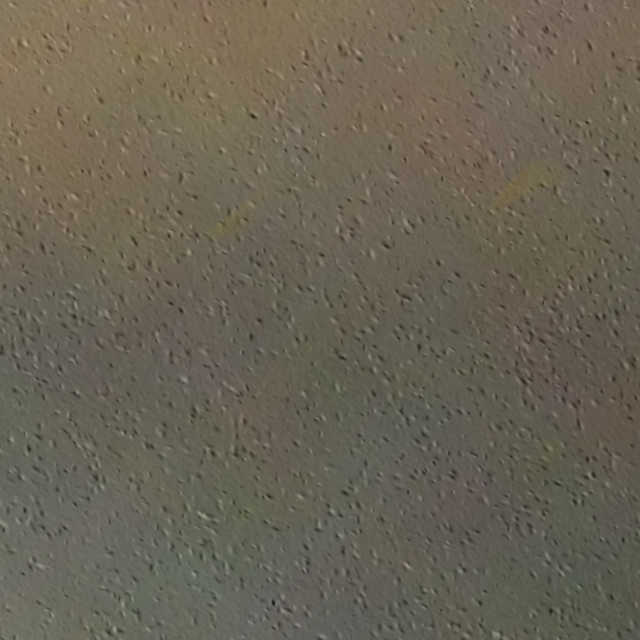
Reproduce this texture procedurally as a Shadertoy shader.

```glsl
const vec3 TOP_LEFT = vec3(0.535, 0.468, 0.362);
const vec3 TOP_RIGHT = vec3(0.452, 0.404, 0.345);
const vec3 MID_LEFT = vec3(0.392, 0.380, 0.335);
const vec3 MID_RIGHT = vec3(0.368, 0.346, 0.298);
const vec3 LOW_LEFT = vec3(0.422, 0.434, 0.394);
const vec3 LOW_RIGHT = vec3(0.342, 0.340, 0.300);
const vec3 GREEN_TINT = vec3(-0.014, 0.012, -0.008);
const vec3 BLUE_TINT = vec3(-0.010, -0.003, 0.020);
const vec3 OLIVE_TINT = vec3(0.024, 0.026, -0.040);
const float SHADE_DEPTH = 0.014;

const float FLECK_CELLS = 86.0;
const float FINE_CELLS = 130.0;
const float FLECK_LENGTH = 0.0044;
const float FLECK_WIDTH = 0.0022;
const float FLECK_ANGLE = -0.95;
const float ANGLE_SPREAD = 1.1;
const float DARK_DEPTH = 0.21;
const float LIGHT_HEIGHT = 0.16;
const float FINE_STRENGTH = 0.20;

vec3 hash3(vec2 p) {
    vec3 q = fract(p.xyx * vec3(0.1031, 0.1030, 0.0973));
    q += dot(q, q.yxz + 33.33);
    return fract((q.xxy + q.yzz) * q.zyx);
}

// Warped sines give soft, irregular patches in -1..1
float patches(vec2 p, float seed) {
    float sum = 0.0, weight = 0.5;
    for (int i = 0; i < 4; i++) {
        p += 0.7 * sin(p.yx * 1.3 + seed);
        sum += weight * sin(p.x + seed) * sin(p.y + 2.0 * seed);
        p = mat2(1.28, 0.96, -0.96, 1.28) * p + seed;
        weight *= 0.65;
    }
    return sum;
}

// Scattered slanted flecks, each a dark core with a pale rim on one side
float flecks(vec2 uv, float cells, float density, float size, float seed) {
    vec2 home = floor(uv * cells);
    float tone = 0.0;
    for (int y = -1; y <= 1; y++) {
        for (int x = -1; x <= 1; x++) {
            vec2 cell = home + vec2(x, y);
            vec3 place = hash3(cell + seed);
            vec3 form = hash3(cell + seed + 71.7);
            vec3 trait = hash3(cell + seed + 153.1);
            float present = smoothstep(-0.04, 0.10, density - place.z);
            float angle = FLECK_ANGLE + ANGLE_SPREAD * (form.x - 0.5);
            vec2 along = vec2(cos(angle), sin(angle));
            vec2 d = uv - (cell + place.xy) / cells;
            vec2 q = vec2(dot(d, along), dot(d, vec2(-along.y, along.x)));
            q /= size * vec2(FLECK_LENGTH * mix(0.75, 1.2, trait.z), FLECK_WIDTH) * mix(0.65, 1.2, form.y);
            float side = form.z < 0.5 ? -1.0 : 1.0;
            vec2 rim = q - vec2(0.4, 2.1) * side;
            float dark = exp(-0.7 * dot(q, q));
            float light = exp(-0.6 * dot(rim, rim));
            float strength = mix(0.4, 1.1, trait.x);
            tone += present * strength * (LIGHT_HEIGHT * light * mix(0.3, 1.0, trait.y)
                                        - DARK_DEPTH * dark * mix(1.0, 0.4, trait.y));
        }
    }
    return tone;
}

void mainImage(out vec4 fragColor, in vec2 fragCoord) {
    vec2 uv = fragCoord / iResolution.xy;

    // Warm upper light fading into a cool lower left
    vec3 top = mix(TOP_LEFT, TOP_RIGHT, uv.x);
    vec3 middle = mix(MID_LEFT, MID_RIGHT, uv.x);
    vec3 low = mix(LOW_LEFT, LOW_RIGHT, uv.x);
    vec3 color = mix(low, middle, smoothstep(0.0, 0.50, uv.y));
    color = mix(color, top, smoothstep(0.40, 1.0, uv.y));

    // Faint colour blotches
    color += GREEN_TINT * patches(uv * 10.0, 1.7);
    color += BLUE_TINT * patches(uv * 9.0, 4.1);
    color += OLIVE_TINT * smoothstep(0.5, 1.1, patches(uv * 13.0, 2.6));
    color += SHADE_DEPTH * patches(uv * 16.0, 5.3);

    // Clustered flecks over a finer, weaker grain
    float density = 0.33 + 0.28 * patches(uv * 26.0, 3.2) - 0.10 * smoothstep(0.55, 1.0, uv.y);
    float grain = flecks(uv, FLECK_CELLS, density, 1.0, 11.0);
    grain += FINE_STRENGTH * flecks(uv, FINE_CELLS, 0.7, 0.9, 203.0);
    color += grain * vec3(1.0, 0.99, 0.95);

    fragColor = vec4(clamp(color, 0.0, 1.0), 1.0);
}
```
